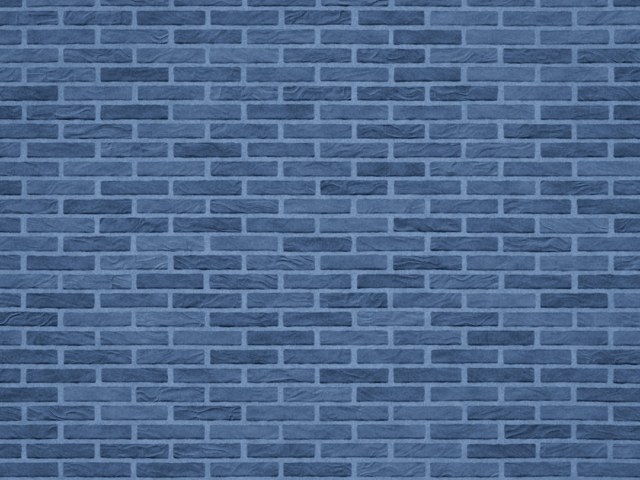
Give the GLSL for this texture, as a Shadertoy shader.

```glsl
// Weathered blue brick wall in running bond with pale, grainy mortar.

const vec2 PITCH = vec2(0.1528, 0.0392);       // brick plus joint, in canvas heights
const vec2 HALF_BRICK = vec2(0.0703, 0.0148);
const vec2 WALL_SHIFT = vec2(0.83, 0.473);     // bond position from the top left
const vec3 DEEP_SHADOW = vec3(0.09, 0.155, 0.24);
const vec3 BRICK_BLUE = vec3(0.28, 0.38, 0.53);
const vec3 PALE_MORTAR = vec3(0.46, 0.57, 0.71);

float hash(vec2 p) {
    vec3 q = fract(p.xyx * 0.1031);
    q += dot(q, q.yzx + 33.33);
    return fract((q.x + q.y) * q.z);
}

float noise(vec2 p) {
    vec2 cell = floor(p), f = fract(p);
    f = f * f * (3.0 - 2.0 * f);
    float low = mix(hash(cell), hash(cell + vec2(1, 0)), f.x);
    float high = mix(hash(cell + vec2(0, 1)), hash(cell + vec2(1, 1)), f.x);
    return mix(low, high, f.y);
}

float fbm(vec2 p) {
    float sum = 0.0, weight = 0.5;
    for (int i = 0; i < 4; i++) {
        sum += weight * noise(p);
        p = mat2(1.6, 1.2, -1.2, 1.6) * p + 17.3;
        weight *= 0.5;
    }
    return sum;
}

float roundedBox(vec2 p, vec2 halfSize, float radius) {
    vec2 d = abs(p) - halfSize + radius;
    return length(max(d, 0.0)) + min(max(d.x, d.y), 0.0) - radius;
}

// Folded clay surface: stretched ridges running along a tilted direction
float creases(vec2 p, float angle, vec2 seed) {
    float c = cos(angle), s = sin(angle);
    vec2 q = mat2(c, -s, s, c) * p * vec2(26.0, 95.0) + seed;
    q += 1.8 * vec2(noise(p * 45.0 + seed), noise(p * 38.0 - seed + 90.0));
    float ridge = 1.0 - abs(2.0 * noise(q) - 1.0);
    return 0.6 * ridge + 0.6 * fbm(q * 1.7);
}

// Tone of a brick face, from 0 in shadow to 1 at mortar brightness
float brickTone(vec2 local, vec2 id, vec2 halfSize) {
    vec2 seed = 60.0 * vec2(hash(id + 11.0), hash(id + 47.0));
    float angle = 1.1 * (hash(id + 5.0) - 0.5);
    float roughness = mix(0.18, 0.65, pow(hash(id + 71.0), 1.6));
    float slope = creases(local, angle, seed)
                - creases(local + vec2(-0.0012, 0.0028), angle, seed);
    float tone = 0.50 + 0.24 * (hash(id + 29.0) - 0.5);
    tone += roughness * slope;
    tone += 0.34 * (fbm(local * vec2(28.0, 60.0) + seed) - 0.47);

    // Broken shadow along the lower edge and a weaker one along the top
    float wear = noise(local * vec2(55.0, 20.0) + seed);
    float lower = 1.0 - smoothstep(0.0, 0.0055, local.y + halfSize.y);
    float upper = 1.0 - smoothstep(0.0, 0.0035, halfSize.y - local.y);
    return tone - lower * (0.12 + 0.4 * wear) - 0.16 * upper * (1.0 - wear);
}

vec3 toneColor(float tone) {
    vec3 dark = mix(DEEP_SHADOW, BRICK_BLUE, clamp(tone * 2.0, 0.0, 1.0));
    return mix(dark, PALE_MORTAR, clamp(tone * 2.0 - 1.0, 0.0, 1.15));
}

void mainImage(out vec4 fragColor, in vec2 fragCoord) {
    vec2 uv = fragCoord / iResolution.xy;
    vec2 p = fragCoord / iResolution.y;
    float pixel = 1.0 / iResolution.y;

    // Slightly uneven courses, with every other row moved by half a brick
    vec2 sway = 0.0022 * (vec2(noise(p * 5.0), noise(p * 6.0 + 31.0)) - 0.5);
    vec2 grid = vec2(p.x + sway.x, 1.0 - p.y + sway.y) / PITCH - WALL_SHIFT;
    float row = floor(grid.y);
    grid.x += 0.5 * mod(row, 2.0);
    vec2 id = vec2(floor(grid.x), row) + 40.0;
    vec2 local = (fract(grid) - 0.5) * PITCH * vec2(1.0, -1.0);

    // Hand-made outline: varied size, placement and ragged edges
    vec2 vary = vec2(hash(id), hash(id + 83.0)) - 0.5;
    vec2 halfSize = HALF_BRICK + vec2(0.0020, 0.0012) * vary;
    local += vec2(0.0014, 0.0010) * vary.yx;
    float ragged = 0.0034 * (fbm(p * 75.0) - 0.47);
    float edge = roundedBox(local, halfSize, 0.0035) + ragged;
    float brick = 1.0 - smoothstep(-0.0009 - 0.5 * pixel, 0.0009 + 0.5 * pixel, edge);

    // Sandy mortar, shaded where it meets the bricks
    float grain = noise(p * 330.0) - 0.5;
    float mortar = 0.93 + 0.20 * grain + 0.24 * (fbm(p * 40.0) - 0.47);
    mortar -= 0.16 * (1.0 - smoothstep(0.0, 0.0028, edge));
    float face = brickTone(local, id, halfSize) + 0.13 * grain;
    float tone = mix(mortar, face, brick);

    // Broad stains and darker borders
    vec2 fromCenter = uv - vec2(0.5, 0.52);
    tone += 0.09 * (fbm(p * 4.0 + 8.0) - 0.47);
    tone *= 1.04 - 0.32 * dot(fromCenter, fromCenter);
    fragColor = vec4(toneColor(tone), 1.0);
}
```
